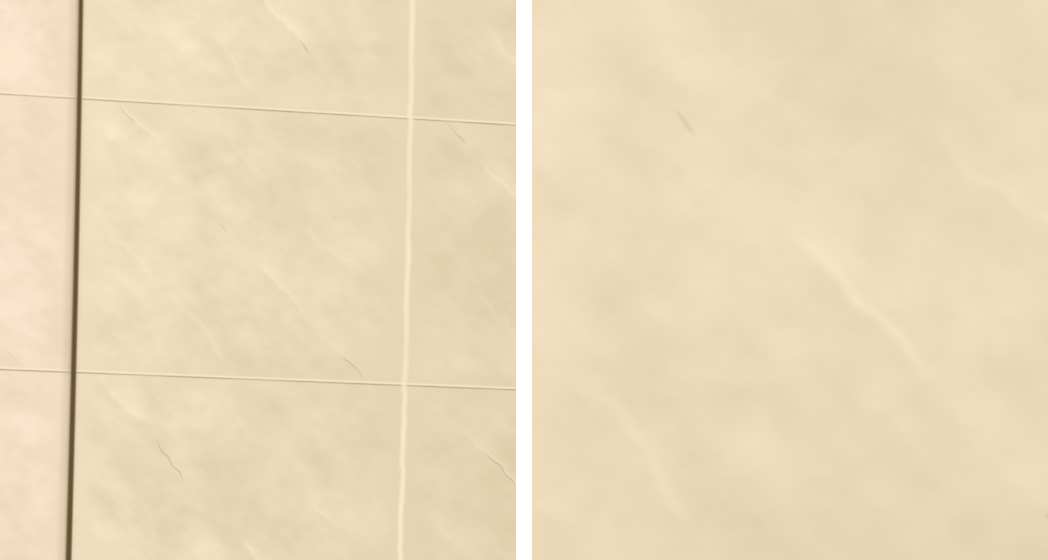
Left, the full canvas; right, a detail of the centre.
Give the GLSL for this texture, as a WebGL 2 fragment shader.

```glsl
#version 300 es
precision highp float;
uniform vec2 u_resolution;
out vec4 fragColor;

const vec3 STONE_DEEP = vec3(0.855, 0.785, 0.652);
const vec3 STONE_PALE = vec3(0.972, 0.900, 0.785);
const vec3 PINK_TINT = vec3(1.005, 0.985, 1.01);
const vec3 GROUT = vec3(0.98, 0.92, 0.80);
const vec3 SHADOW = vec3(0.66, 0.58, 0.45);
const vec3 GAP = vec3(0.36, 0.29, 0.19);
const float COLUMN_PITCH = 0.592;

float hash(vec2 p) {
  vec3 q = fract(vec3(p.xyx) * 0.1031);
  q += dot(q, q.yzx + 33.33);
  return fract((q.x + q.y) * q.z);
}

float noise(vec2 p) {
  vec2 i = floor(p), f = fract(p);
  f = f * f * (3.0 - 2.0 * f);
  float low = mix(hash(i), hash(i + vec2(1, 0)), f.x);
  float high = mix(hash(i + vec2(0, 1)), hash(i + vec2(1, 1)), f.x);
  return mix(low, high, f.y);
}

// Layered noise centred on zero
float fbm(vec2 p) {
  float sum = 0.0, amp = 0.5;
  for (int i = 0; i < 5; i++) {
    sum += amp * (noise(p) - 0.5);
    p = mat2(0.8, 0.6, -0.6, 0.8) * p * 2.03 + 17.0;
    amp *= 0.55;
  }
  return sum;
}

float band(float d, float halfWidth, float soft) {
  return 1.0 - smoothstep(halfWidth - soft, halfWidth + soft, abs(d));
}

// Row seams converge slightly to the right
float rowPitch(float x) { return 0.492 - 0.0212 * x; }
float rowStart(float x) { return 0.342 - 0.0395 * x; }
float columnStart(float y) { return 0.1224 + 0.0221 * y + 0.007 * y * (1.0 - y); }

// Signed distance to the nearest whole-numbered seam
float seamDistance(float cell, float pitch) {
  return (fract(cell + 0.5) - 0.5) * pitch;
}

// Cloudy stone with a diagonal grain, different in every tile
float mottle(vec2 p, vec2 id) {
  vec2 q = p + 7.0 * vec2(hash(id + 31.0), hash(id + 57.0));
  vec2 grain = vec2(q.x - q.y, q.x + q.y);
  return 0.75 * fbm(q * vec2(10.0, 13.0)) + 0.5 * fbm(grain * vec2(7.0, 20.0))
       + 0.28 * fbm(q * vec2(38.0, 60.0));
}

// Diagonal veins: x is the pale streak, y the dark broken scratch
vec2 veins(vec2 local, vec2 id, float px) {
  vec2 result = vec2(0);
  for (int i = 0; i < 3; i++) {
    vec2 seed = id * 3.7 + float(i) * 11.0 + 40.0;
    float offset = 0.84 + 0.27 * float(i % 2) - 0.3 * float(i / 2);
    offset += 0.1 * (hash(seed) - 0.5);
    float along = local.x - local.y;
    float wobble = 0.05 * (noise(vec2(along * 5.0, seed.x)) - 0.5)
                 + 0.014 * (noise(vec2(along * 22.0, seed.y)) - 0.5);
    float d = 0.435 * (local.x + 0.76 * local.y - offset + wobble);
    float strength = i == 0 ? 1.0 : 0.55;
    float presence = smoothstep(0.3, 0.7, noise(vec2(along * 4.0, seed.x + 9.0)));
    float broken = smoothstep(0.62, 0.8, noise(vec2(along * 9.0, seed.y + 5.0)));
    result.x += strength * presence * (0.55 * band(d, 0.003, 0.003 + px)
              + 0.3 * band(d - 0.005, 0.008, 0.009));
    if (i == 0) result.y += broken * band(d + 0.003, 0.0012, 0.0012 + px);
  }
  return result;
}

void main() {
  vec2 p = gl_FragCoord.xy / u_resolution.y;
  float px = 0.7 / u_resolution.y;
  float pitch = rowPitch(p.x);
  vec2 cell = vec2((p.x - columnStart(p.y)) / COLUMN_PITCH, (p.y - rowStart(p.x)) / pitch);
  vec2 id = floor(cell), local = fract(cell);
  float dx = seamDistance(cell.x, COLUMN_PITCH);
  float dy = seamDistance(cell.y, pitch);
  float isGap = 1.0 - step(0.5, abs(floor(cell.x + 0.5)));
  float isLeft = 1.0 - step(0.0, cell.x);

  // Stone, lit from the upper left
  float relief = smoothstep(0.008, 0.06, min(abs(dx), abs(dy) + 0.02));
  float tone = 0.73 - 0.47 * (p.x - 0.14) + 0.16 * (p.y - 0.5) + 0.06 * isLeft;
  tone += mottle(p, id) * mix(0.3, 1.0, relief) * mix(1.0, 0.7, smoothstep(0.2, 0.9, p.x));
  vec2 vein = veins(local, id, px) * relief * (1.0 - 0.7 * isLeft);
  tone += 0.42 * vein.x;
  vec3 color = mix(STONE_DEEP, STONE_PALE, clamp(tone, -0.1, 1.15));
  color *= mix(vec3(1), PINK_TINT, isLeft);
  color = mix(color, SHADOW, 0.4 * vein.y);

  // Row seams: pale upper lip over a thin shadow
  float wear = noise(vec2(p.x * 26.0, id.y + 3.0));
  color = mix(color, SHADOW, (0.45 + 0.35 * wear) * band(dy + 0.0017, 0.0011, 0.0011 + px));
  color = mix(color, GROUT, 0.85 * band(dy - 0.0014, 0.0015, 0.0012 + px));

  // Pale column seam with ragged edges
  float ragged = 0.003 * (noise(vec2(p.y * 45.0, 8.0)) - 0.5);
  float pale = band(dx + ragged, 0.0042, 0.003 + px) * (0.65 + 0.3 * noise(vec2(p.y * 18.0, 2.0)));
  color = mix(color, GROUT, pale * (1.0 - isGap));

  // Open column gap between rounded, shaded edges
  float gapWidth = mix(0.0046, 0.0034, p.y);
  float rounding = 0.22 * band(dx + 0.006, 0.012, 0.009) + 0.45 * band(dx + 0.0015, 0.006, 0.004);
  color = mix(color, SHADOW, rounding * isGap);
  color = mix(color, GAP, 0.92 * isGap * band(dx, gapWidth, 0.0016 + px));

  fragColor = vec4(color, 1.0);
}
```
